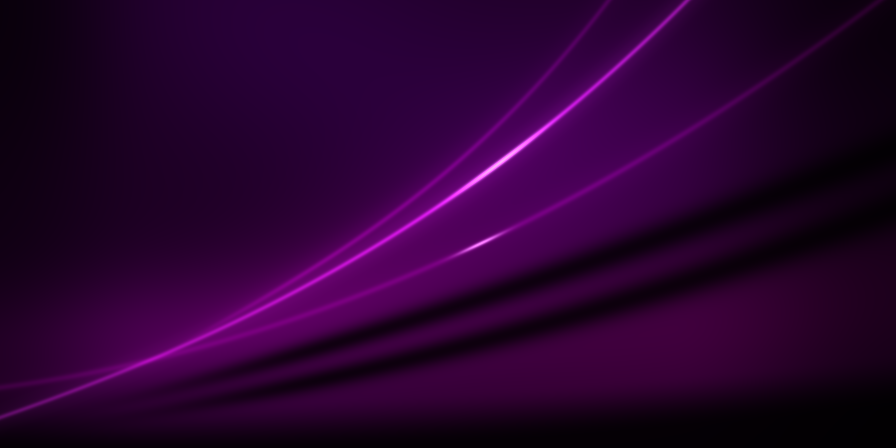
Reproduce this background procedurally as a WebGL 1 fragment shader.

```glsl
precision highp float;
// Dark violet backdrop with thin luminous arcs sweeping up to the right.
// Soft rotated ellipses make the glow, cubic curves place the shadow folds
// and light streaks, and smooth fades darken the borders.
uniform vec2 u_resolution;

const vec3 NIGHT = vec3(0.108, 0.0, 0.130);
const vec3 VIOLET = vec3(0.34, 0.0, 0.60);
const vec3 PLUM = vec3(0.50, 0.0, 0.50);
const vec3 WINE = vec3(0.55, 0.0, 0.40);
const vec3 ORCHID = vec3(0.72, 0.12, 0.76);
const vec3 WHITE_HOT = vec3(1.0, 0.90, 1.0);

float bell(float d, float width) {
  float t = d / width;
  return exp(-t * t);
}

// Soft ellipse, turned by an angle in radians
float softEllipse(vec2 p, vec2 center, vec2 radius, float angle) {
  float c = cos(angle), s = sin(angle);
  vec2 d = p - center;
  vec2 q = vec2(c * d.x + s * d.y, c * d.y - s * d.x) / radius;
  return exp(-dot(q, q));
}

// Signed distance to y = k.x + k.y x + k.z x^2 + k.w x^3, to first order
float curveDistance(vec2 p, vec4 k) {
  float height = k.x + p.x * (k.y + p.x * (k.z + p.x * k.w));
  float slope = k.y + p.x * (2.0 * k.z + 3.0 * k.w * p.x);
  return (p.y - height) / sqrt(1.0 + slope * slope);
}

// Thin bright core inside a faint wider halo
float streak(float d, float width) {
  return bell(d, width) + 0.20 * bell(d, width * 5.0);
}

vec3 ambientGlow(vec2 p) {
  vec3 color = NIGHT;
  color += VIOLET * 0.16 * softEllipse(p, vec2(0.70, 0.90), vec2(0.55, 0.30), -0.4);
  color += VIOLET * 0.12 * softEllipse(p, vec2(1.40, 0.75), vec2(0.45, 0.30), 0.6);
  color += PLUM * 0.27 * softEllipse(p, vec2(1.02, 0.45), vec2(0.75, 0.23), 0.5);
  color += PLUM * 0.27 * softEllipse(p, vec2(0.30, 0.25), vec2(0.65, 0.14), 0.1);
  color += WINE * 0.24 * softEllipse(p, vec2(1.60, 0.27), vec2(0.75, 0.20), 0.2);
  return color;
}

// Two slanted dark folds and the dark floor
float foldShade(vec2 p) {
  float width = 0.013 + 0.016 * p.x;
  float upper = bell(curveDistance(p, vec4(0.04, 0.225, 0.045, 0.0)), width);
  float lower = bell(curveDistance(p, vec4(0.03, 0.125, 0.064, 0.0)), width);
  float fade = smoothstep(0.05, 0.75, p.x);
  float ground = smoothstep(-0.06, 0.06, curveDistance(p, vec4(0.035, 0.0, 0.03, 0.0)));
  return (1.0 - 0.80 * fade * upper) * (1.0 - 0.80 * fade * lower) * mix(0.12, 1.0, ground);
}

float edgeShade(vec2 p) {
  float left = mix(0.60, 1.0, smoothstep(-0.05, 0.35, p.x));
  float right = mix(1.0, 0.55, smoothstep(1.5, 2.0, p.x));
  float corner = softEllipse(p, vec2(2.0, 1.0), vec2(0.45, 0.30), 0.0)
               + softEllipse(p, vec2(0.0, 1.0), vec2(0.25, 0.40), 0.0);
  return left * right * (1.0 - 0.50 * corner);
}

vec3 lightStreaks(vec2 p) {
  float mainArc = curveDistance(p, vec4(0.068, 0.35, 0.0775, 0.0587));
  float upperArc = curveDistance(p, vec4(-0.018, 0.711, -0.354, 0.281));
  float lowerArc = curveDistance(p, vec4(0.135, 0.13, 0.158, 0.0));

  // Brightness along each arc
  float mainLevel = 0.32 + 0.30 * bell(p.x - 1.12, 0.50);
  float upperLevel = 0.36 * smoothstep(0.3, 0.75, p.x) * (1.0 - 0.3 * smoothstep(0.9, 1.4, p.x));
  float lowerLevel = 0.20 + 0.10 * bell(p.x - 1.25, 0.45);

  vec3 color = ORCHID * mainLevel * streak(mainArc, 0.0052);
  color += PLUM * upperLevel * streak(upperArc, 0.0060);
  color += PLUM * lowerLevel * streak(lowerArc, 0.0070);

  // Broad sheen on the main arc
  color += PLUM * 0.13 * bell(mainArc, 0.07) * bell(p.x - 0.95, 0.45);

  // White-hot glints
  color += WHITE_HOT * 0.68 * bell(mainArc, 0.0055) * bell(p.x - 1.115, 0.085);
  color += WHITE_HOT * 0.58 * bell(lowerArc, 0.0040) * bell(p.x - 1.073, 0.045);
  return color;
}

void main() {
  // Height is one unit; the width is stretched to two
  vec2 p = gl_FragCoord.xy / u_resolution * vec2(2.0, 1.0);
  vec3 color = ambientGlow(p) * foldShade(p) * edgeShade(p);
  color += lightStreaks(p);
  gl_FragColor = vec4(min(color, 1.0), 1.0);
}
```
